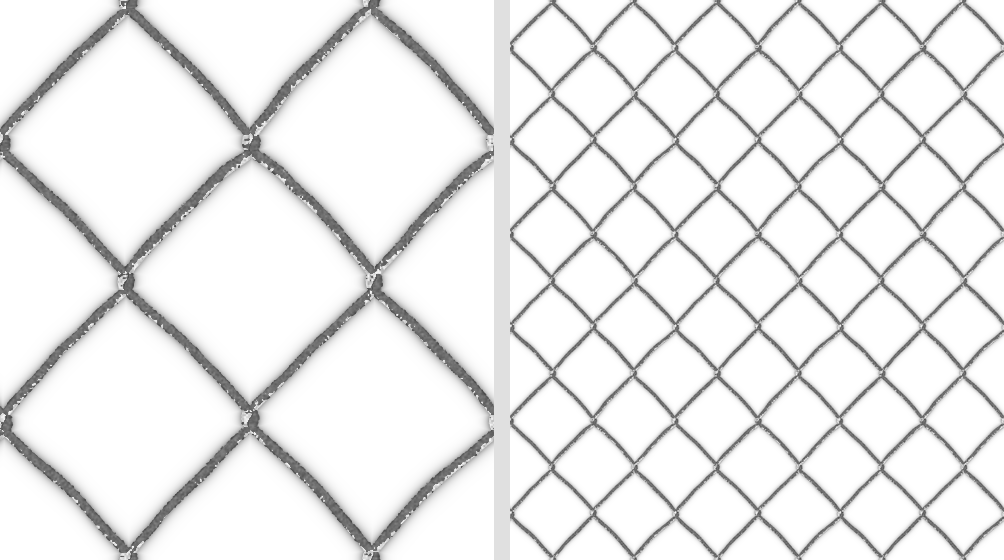
Left: one tile. Right: repeated 3 by 3.
Reproduce this pattern procedurally as a WebGL 2 fragment shader.

```glsl
#version 300 es
precision highp float;
// Chain-link fence: weathered grey wires on white with a soft shadow.
// Each knot of a staggered lattice draws its hooked link and the two bowed
// wires below it; the nearest part is shaded with chipped, speckled metal.

#define REPEATS 2.0          // diamonds across and down
#define WIRE_RADIUS 0.0165   // all lengths in diamond heights
#define WIRE_BOW 0.017
#define KNOT_RADII vec2(0.032, 0.045)
#define KNOT_JITTER 0.016
#define LATTICE_SHIFT vec2(0.012, -0.003)
#define SHADOW_DEPTH 0.35
#define SHADOW_REACH 0.0145
#define EDGE_ROUGHNESS 0.006
#define GRAIN_CELLS vec2(256.0, 290.0)

uniform vec2 u_resolution;
out vec4 fragColor;

const vec3 PAPER = vec3(1.0);

struct Part {
    float dist;   // distance to the surface edge, negative inside
    float side;   // -1 lower edge, +1 upper edge
    float along;  // 0 to 1 from the top end
    float seed;
    float light;  // tendency to show bare bright metal
};

float hash(vec2 p) {
    vec3 v = fract(p.xyx * vec3(0.1031, 0.1030, 0.0973));
    v += dot(v, v.yzx + 33.33);
    return fract((v.x + v.y) * v.z);
}

// Value noise that wraps after a whole number of cells
float noise(vec2 p, vec2 period) {
    vec2 i = floor(p), f = fract(p);
    f = f * f * (3.0 - 2.0 * f);
    vec2 lo = mod(i, period), hi = mod(i + 1.0, period);
    return mix(mix(hash(lo), hash(vec2(hi.x, lo.y)), f.x),
               mix(hash(vec2(lo.x, hi.y)), hash(hi), f.x), f.y);
}

// Knot position from its index on the half-diamond grid
vec2 knotAt(vec2 index, float aspect) {
    vec2 id = mod(index, 2.0 * REPEATS);
    vec2 jitter = vec2(hash(id + 3.7), hash(id + 19.1)) - 0.5;
    return 0.5 * index * vec2(aspect, 1.0) + KNOT_JITTER * jitter;
}

// Wire from a down to b, bowed upward; dir is +1 to the right, -1 to the left
Part wire(vec2 p, vec2 a, vec2 b, float dir, float seed) {
    vec2 run = b - a, rel = p - a;
    vec2 up = normalize(vec2(-run.y, run.x)) * dir;
    float h = clamp(dot(rel, run) / dot(run, run), 0.0, 1.0);
    float bow = WIRE_BOW * mix(0.6, 1.2, seed) * 4.0 * h * (1.0 - h);
    vec2 offset = rel - run * h - up * bow;
    float radius = WIRE_RADIUS * mix(0.9, 1.12, seed);
    float side = dot(offset, up) / radius;
    float lower = 1.0 - smoothstep(-0.85, 0.1, side);
    float light = lower * mix(0.28, 0.58, seed);
    float ends = 1.0 - smoothstep(0.0, 0.17, h) + smoothstep(0.8, 0.98, h);
    light += dir < 0.0 ? 0.3 * ends * (1.0 - 0.5 * side) : -0.06;
    return Part(length(offset) - radius, side, h, seed, light);
}

// Interlocked hooks: a bright one curling left over a dark one on the right
Part knot(vec2 p, float seed) {
    float r = length(p / KNOT_RADII);
    float crease = p.x - 0.009 * sin(p.y * 75.0) - 0.002;
    float bright = 0.62 * (1.0 - smoothstep(-0.006, 0.004, crease));
    float gap = 1.0 - smoothstep(0.0, 0.006, abs(crease));
    return Part((r - 1.0) * KNOT_RADII.x, max(r, gap), p.y * 2.0, seed,
                bright - 0.3 * gap);
}

void main() {
    vec2 uv = gl_FragCoord.xy / u_resolution;
    float aspect = u_resolution.x / u_resolution.y;
    float pixel = REPEATS / u_resolution.y;

    // Gentle wrapped bending of the whole mesh
    vec2 bend = vec2(noise(uv * 14.0, vec2(14.0)), noise(uv * 14.0 + 5.0, vec2(14.0))) - 0.5;
    vec2 grid = uv * REPEATS - LATTICE_SHIFT;
    vec2 p = grid * vec2(aspect, 1.0) + 0.011 * bend;

    // Nearest part among the surrounding knots and their wires
    Part best = Part(9.0, 0.0, 0.0, 0.0, 0.0);
    vec2 base = floor(grid * 2.0);
    for (int j = -1; j <= 2; j++) {
        for (int i = -1; i <= 2; i++) {
            vec2 index = base + vec2(i, j);
            if (mod(index.x + index.y, 2.0) < 0.5) continue;
            vec2 id = mod(index, 2.0 * REPEATS);
            vec2 center = knotAt(index, aspect);
            for (float dir = -1.0; dir < 2.0; dir += 2.0) {
                vec2 a = center + vec2(0.006 * dir, -0.036);
                vec2 b = knotAt(index + vec2(dir, -1.0), aspect) + vec2(-0.010 * dir, 0.034);
                Part w = wire(p, a, b, dir, hash(id + 7.0 * dir + 11.0));
                if (w.dist < best.dist) best = w;
            }
            Part k = knot(p - center, hash(id + 41.0));
            if (k.dist < min(best.dist, 0.0) || k.dist < best.dist) best = k;
        }
    }

    // Speckled metal: dark zinc, bright chips and darker rims
    float fine = noise(uv * GRAIN_CELLS, GRAIN_CELLS);
    float grain = noise(vec2(best.along * 75.0, best.side * 1.8) + best.seed * 50.0, vec2(512.0));
    float patches = noise(vec2(best.along * 14.0, best.seed * 90.0), vec2(512.0));
    float tone = mix(0.34, 0.54, 0.5 * grain + 0.5 * fine);
    tone *= 1.0 - 0.22 * smoothstep(0.6, 1.0, abs(best.side));
    float gleam = best.light + 0.5 * (grain - 0.5) + 0.35 * (fine - 0.5) + 0.35 * (patches - 0.5);
    float metal = mix(tone, mix(0.66, 0.98, fine), smoothstep(0.4, 0.5, gleam));

    // Soft shadow on the paper, then the wire with a slightly ragged edge
    float shadow = SHADOW_DEPTH * exp(-max(best.dist, 0.0) / SHADOW_REACH);
    float edge = best.dist + EDGE_ROUGHNESS * (fine - 0.5);
    float cover = 1.0 - smoothstep(-0.7 * pixel, 0.7 * pixel, edge);
    fragColor = vec4(mix(PAPER * (1.0 - shadow), vec3(metal), cover), 1.0);
}
```
